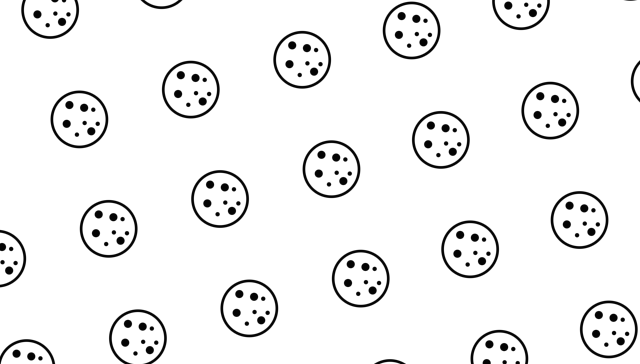
Write a Shadertoy shader that draws this pattern.

```glsl
const vec3 PAPER = vec3(1.0);
const vec3 INK = vec3(0.015);
const vec2 ROW_STEP = vec2(0.3033, 0.0812);
const vec2 COLUMN_STEP = vec2(0.0804, -0.3006);
const vec2 ANCHOR = vec2(0.0315, 0.0352);
const float DISC_RADIUS = 0.0756;

// Offset from the nearest disc centre on a slanted lattice;
// the row spacing tightens slightly from left to right.
vec2 latticeOffset(vec2 p, vec2 rowStep, vec2 columnStep, float tighten) {
    vec2 cell = round(inverse(mat2(rowStep, columnStep)) * p);
    float along = cell.x - tighten * abs(cell.x);
    return p - rowStep * along - columnStep * cell.y;
}

float circleDistance(vec2 p, vec2 center, float radius) {
    return length(p - center) - radius;
}

float ringDistance(vec2 p, float radius, float halfWidth) {
    return abs(length(p)) < 0.0 ? 0.0 : abs(length(p) - radius) - halfWidth;
}

// Four large and four small dots, in units of the disc radius
float dotsDistance(vec2 p, float largeRadius, float smallRadius) {
    vec2 large[4] = vec2[4](vec2(-0.363, 0.523), vec2(0.172, 0.423),
                            vec2(-0.462, -0.16), vec2(0.432, -0.432));
    vec2 small[4] = vec2[4](vec2(0.505, 0.353), vec2(0.19, -0.13),
                            vec2(0.665, -0.16), vec2(-0.09, -0.553));
    float d = 1e3;
    for (int i = 0; i < 4; i++) {
        d = min(d, circleDistance(p, large[i], largeRadius));
        d = min(d, circleDistance(p, small[i], smallRadius));
    }
    return d;
}

float coverage(float d, float pixel) {
    return 1.0 - smoothstep(-0.75 * pixel, 0.75 * pixel, d);
}

void mainImage(out vec4 fragColor, in vec2 fragCoord) {
    vec2 p = (fragCoord - 0.5 * iResolution.xy) / iResolution.y;
    float pixel = 1.0 / (iResolution.y * DISC_RADIUS);

    // Disc-local coordinates
    vec2 q = latticeOffset(p - ANCHOR, ROW_STEP, COLUMN_STEP, 0.009) / DISC_RADIUS;

    // Outline and dots
    float d = min(ringDistance(q, 1.0, 0.048), dotsDistance(q, 0.146, 0.077));
    fragColor = vec4(mix(PAPER, INK, coverage(d, pixel)), 1.0);
}
```
